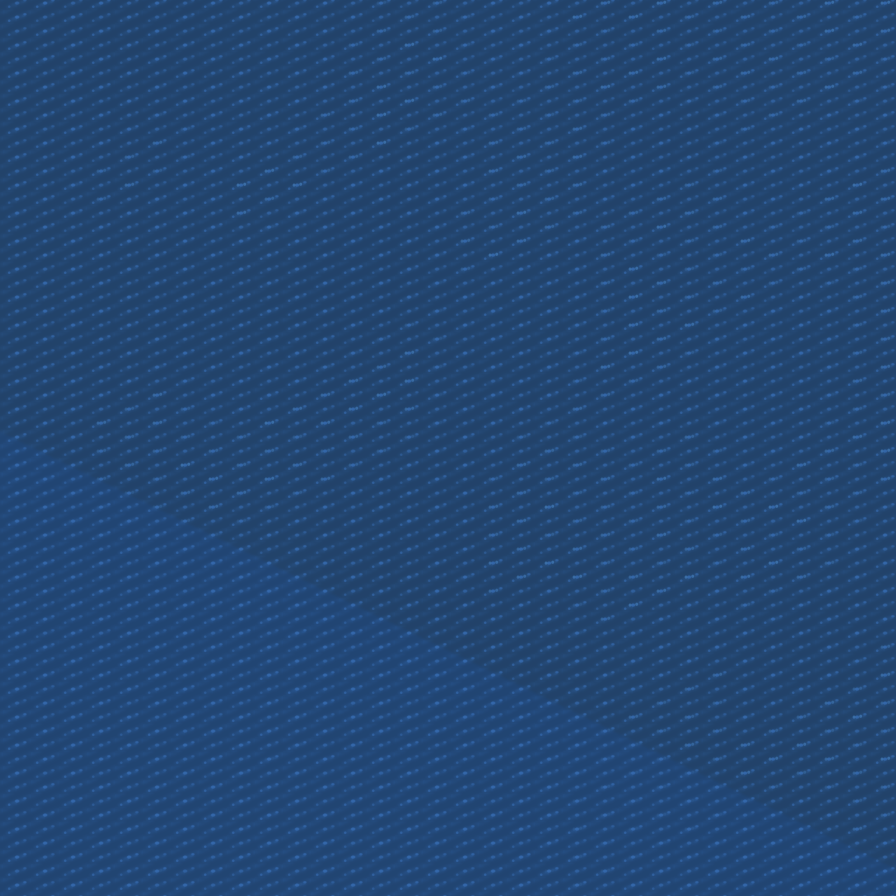
Give the GLSL for this texture, as a WebGL 1 fragment shader.

```glsl
precision mediump float;
// Blue woven cloth: slanted threads with small glints, and a lighter fold across the lower left.
uniform vec2 u_resolution;

#define REPEATS vec2(32.0, 64.0)
#define GLINT_CENTRE vec2(0.61, 0.78)
#define DARK_BLUE vec3(0.132, 0.260, 0.415)
#define THREAD_BLUE vec3(0.155, 0.318, 0.520)
#define GLINT_BLUE vec3(0.215, 0.425, 0.700)
#define PALE_GLINT vec3(0.270, 0.500, 0.745)
#define FOLD_TINT vec3(-0.002, 0.010, 0.035)
#define FOLD_START 0.518
#define FOLD_SLOPE -0.488
#define THREAD_WIDTH 0.19
#define DOT_RADIUS 0.0017

float hash(vec2 p) {
  return fract(sin(dot(p, vec2(12.99, 78.23))) * 437.58);
}

float noise(vec2 p) {
  vec2 i = floor(p);
  vec2 f = fract(p);
  f = f * f * (3.0 - 2.0 * f);
  return mix(mix(hash(i), hash(i + vec2(1.0, 0.0)), f.x),
             mix(hash(i + vec2(0.0, 1.0)), hash(i + 1.0), f.x), f.y);
}

// Offset in cells from the nearest repeat of a point
vec2 repeatOffset(vec2 p) {
  return fract(p + 0.5) - 0.5;
}

// Soft dot stretched along x, repeated once per cell
float dotMark(vec2 p, vec2 shift, float stretch, float radius, float pixel) {
  vec2 d = repeatOffset(p - shift) / REPEATS;
  d.x /= stretch;
  return 1.0 - smoothstep(radius - pixel, radius + pixel, length(d));
}

// Short slanted thread, flatter than the diagonal of the cells
float threadMark(vec2 p, vec2 shift) {
  vec2 d = repeatOffset(p - shift);
  float across = (d.y - 0.72 * d.x) / THREAD_WIDTH;
  return exp(-across * across) * (1.0 - smoothstep(0.22, 0.5, abs(d.x)));
}

void main() {
  vec2 uv = gl_FragCoord.xy / u_resolution;
  float pixel = 0.7 / min(u_resolution.x, u_resolution.y);
  vec2 p = uv * REPEATS - GLINT_CENTRE;
  vec2 cell = floor(p + 0.5);

  // Every second slanted line of cells is stronger
  float line = mod(cell.y - cell.x, 2.0);
  float strength = mix(1.0, 0.75, line);

  // Broken threads, flecked alike in every cell
  float thread = max(threadMark(p, vec2(0.0, -0.06)),
                     0.6 * threadMark(p, vec2(0.5, 0.36)));
  float fleck = noise(fract(p) * vec2(8.0, 4.0) + 2.0);
  vec3 color = mix(DARK_BLUE, THREAD_BLUE, thread * (0.45 + 0.6 * fleck) * strength);

  // Broad, faint unevenness of the cloth
  color *= 0.995 + 0.01 * noise(uv * vec2(7.0, 3.0));

  // Fold, strongest along its straight upper edge
  float depth = FOLD_START + FOLD_SLOPE * uv.x - uv.y;
  float fold = smoothstep(-0.003, 0.003, depth);
  color += FOLD_TINT * fold * (0.85 + 0.2 * exp(-max(depth, 0.0) * 8.0));

  // Glints along the threads: a dash and two smaller dots
  float dash = dotMark(p, vec2(0.0), 1.4, DOT_RADIUS, pixel);
  float lowDot = dotMark(p, vec2(-0.28, -0.26), 1.0, DOT_RADIUS * 0.8, pixel);
  float highDot = dotMark(p, vec2(0.28, 0.20), 1.4, DOT_RADIUS * 0.75, pixel);
  color = mix(color, GLINT_BLUE, 0.80 * dash * strength);
  color = mix(color, GLINT_BLUE, 0.60 * max(lowDot, highDot) * strength);

  // Paler twin dots in some cells of the stronger lines, in slanted runs
  vec2 slanted = vec2(cell.x * 0.22, (cell.y - cell.x) * 0.17);
  float runs = noise(slanted + 5.0) + 0.5 * (uv.x - 0.5);
  float pale = smoothstep(0.5, 0.65, runs) * (0.4 + 0.6 * hash(cell));
  pale *= (1.0 - line) * (1.0 - 0.7 * fold);
  float twin = max(dotMark(p, vec2(-0.11, 0.0), 0.9, DOT_RADIUS, pixel),
                   dotMark(p, vec2(0.13, 0.06), 0.9, DOT_RADIUS, pixel));
  color = mix(color, PALE_GLINT, 0.65 * pale * twin);

  gl_FragColor = vec4(color, 1.0);
}
```
